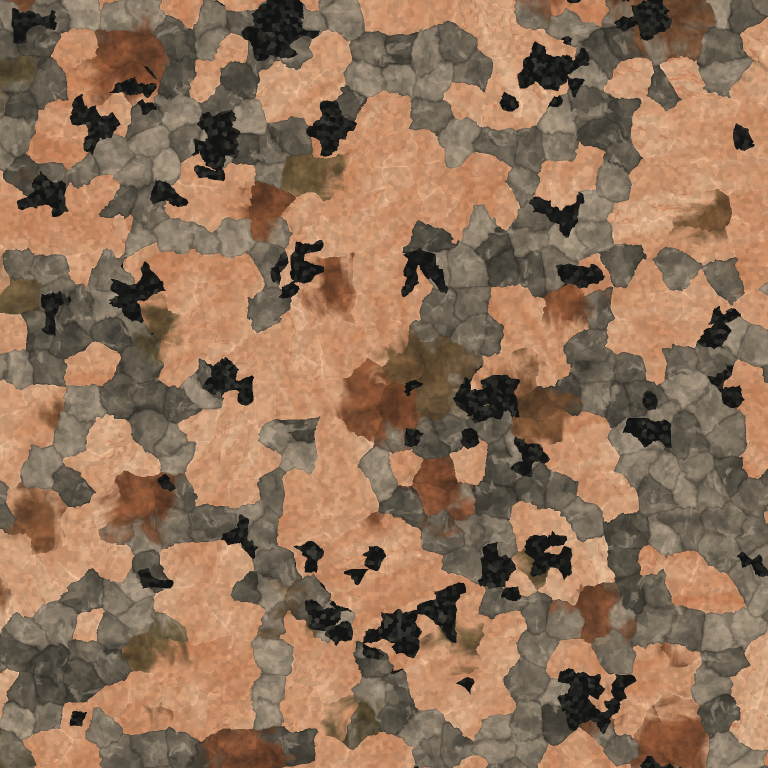
Reproduce this texture procedurally as a Shadertoy shader.

```glsl
// Polished granite: salmon feldspar, grey quartz grains, black mica clumps and brown stains.

// Feature counts across the canvas
const float CRYSTAL_FREQ = 6.5;
const float GRAIN_FREQ = 24.0;
const float MICA_FREQ = 55.0;
const float CLUMP_FREQ = 9.0;
const float STAIN_FREQ = 7.0;
const float FACET_FREQ = 64.0;
const float SPECKLE_FREQ = 170.0;

// Amounts
const float FELDSPAR_CUTOFF = 0.23;
const float MICA_CUTOFF = 0.40;
const float STAIN_CUTOFF = 0.36;
const float ROUGHNESS = 0.006;
const float SPECKLE_CONTRAST = 0.15;

// Mineral colours
const vec3 SALMON = vec3(0.75, 0.51, 0.36);
const vec3 PALE_PINK = vec3(0.83, 0.66, 0.52);
const vec3 ORANGE_VEIN = vec3(0.70, 0.38, 0.23);
const vec3 DARK_QUARTZ = vec3(0.30, 0.28, 0.24);
const vec3 LIGHT_QUARTZ = vec3(0.60, 0.54, 0.46);
const vec3 MICA = vec3(0.07, 0.075, 0.07);
const vec3 MICA_GLINT = vec3(0.26, 0.25, 0.22);
const vec3 OLIVE = vec3(0.32, 0.27, 0.17);
const vec3 RUST = vec3(0.44, 0.25, 0.15);

const float TAU = 6.2831853;
const mat2 TURN = mat2(0.8, 0.6, -0.6, 0.8);

struct Cell { vec2 centre; float id; float dist; float edge; };

vec3 hash3(vec2 p) {
    vec3 h = fract(p.xyx * vec3(0.1031, 0.1030, 0.0973));
    h += dot(h, h.yxz + 33.33);
    return fract((h.xxy + h.yzz) * h.zyx);
}

// Cellular noise: nearest centre, its random id, and the gap to the next cell
Cell cells(vec2 p) {
    Cell c = Cell(p, 0.0, 9.0, 0.0);
    float second = 9.0;
    for (int y = -1; y <= 1; y++)
    for (int x = -1; x <= 1; x++) {
        vec2 corner = floor(p) + vec2(x, y);
        vec3 h = hash3(corner + 40.0);
        vec2 centre = corner + 0.1 + 0.8 * h.xy;
        float d = distance(p, centre);
        if (d < c.dist) {
            second = c.dist;
            c.dist = d;
            c.centre = centre;
            c.id = h.z;
        } else second = min(second, d);
    }
    c.edge = second - c.dist;
    return c;
}

// Layered sines, each octave turned and bent by the one before
float waves(vec2 p) {
    float sum = 0.0, amp = 0.5;
    for (int i = 0; i < 5; i++) {
        p = TURN * p * 1.7 + vec2(1.3, 4.1);
        p += 0.6 * sin(p.yx);
        sum += amp * sin(p.x + sin(1.3 * p.y));
        amp *= 0.62;
    }
    return sum;
}

vec3 feldsparColour(vec2 p, Cell crystal, Cell grain) {
    float angle = crystal.id * TAU;
    vec2 along = mat2(cos(angle), sin(angle), -sin(angle), cos(angle)) * p;
    float streak = waves(along * vec2(18.0, 70.0));
    float cloud = waves(p * 14.0 + 5.0);
    float tone = 0.48 + 0.5 * (fract(crystal.id * 17.0) - 0.5) + 0.3 * cloud + 0.3 * streak;
    vec3 col = mix(SALMON, PALE_PINK, clamp(tone, -0.2, 1.2));
    float vein = smoothstep(0.09, 0.0, abs(streak + 0.15)) * smoothstep(0.1, 0.6, cloud);
    col = mix(col, ORANGE_VEIN, 0.55 * vein);
    float crack = smoothstep(0.07, 0.0, grain.edge) * smoothstep(-0.1, 0.5, streak);
    return col + 0.09 * crack;
}

vec3 quartzColour(vec2 p, Cell grain) {
    float facet = cells(p * FACET_FREQ).id - 0.5;
    float tone = fract(grain.id * 37.0) + 0.35 * facet + 0.25 * waves(p * 45.0);
    vec3 col = mix(DARK_QUARTZ, LIGHT_QUARTZ, clamp(tone, -0.15, 1.15));
    col *= mix(0.76, 1.0, smoothstep(0.0, 0.14, grain.edge));
    float fleck = smoothstep(0.5, 0.9, waves(p * 60.0 + 9.0));
    return mix(col, LIGHT_QUARTZ + 0.08, 0.5 * fleck);
}

vec3 granite(vec2 p) {
    vec2 rough = p + ROUGHNESS * vec2(waves(p * 40.0), waves(p * 40.0 + 17.0));
    float speckle = cells(p * SPECKLE_FREQ).id;

    // Large crystals are cut along the borders of small grains
    Cell grain = cells(rough * GRAIN_FREQ);
    vec2 grainPos = grain.centre / GRAIN_FREQ;
    Cell crystal = cells(grainPos * CRYSTAL_FREQ + 3.7);
    float score = crystal.edge + 0.7 * (crystal.id - 0.5) + 0.3 * (grain.id - 0.5);
    bool isFeldspar = score > FELDSPAR_CUTOFF;
    vec3 col = isFeldspar ? feldsparColour(rough, crystal, grain) : quartzColour(rough, grain);

    // Soft olive and rust stains
    Cell stain = cells(mix(rough, grainPos, 0.6) * STAIN_FREQ + 21.3);
    float reach = 0.6 * (stain.id - STAIN_CUTOFF) - 0.12 * waves(p * 30.0);
    float stained = smoothstep(0.08, -0.08, stain.dist - reach);
    vec3 stainColour = mix(OLIVE, RUST, smoothstep(0.2, 0.7, fract(stain.id * 29.0)));
    col = mix(col, stainColour * (1.0 + 0.3 * waves(p * 50.0)), 0.85 * stained);

    // Ragged mica clumps
    Cell flake = cells(rough * MICA_FREQ + 11.0);
    Cell clump = cells(flake.centre / MICA_FREQ * CLUMP_FREQ + 8.1);
    float radius = 0.62 * (clump.id - MICA_CUTOFF) - (isFeldspar ? 0.06 : 0.0);
    if (clump.dist + 0.25 * (flake.id - 0.5) < radius)
        col = mix(MICA, MICA_GLINT, speckle * speckle * (0.4 + 0.6 * flake.id));

    return col * (1.0 + SPECKLE_CONTRAST * (speckle - 0.5));
}

void mainImage(out vec4 fragColor, in vec2 fragCoord) {
    // Four samples per pixel smooth the grain borders
    vec3 sum = vec3(0.0);
    for (int i = 0; i < 4; i++) {
        vec2 offset = 0.5 * vec2(i % 2, i / 2) - 0.25;
        sum += granite((fragCoord + offset) / iResolution.y);
    }
    fragColor = vec4(sum / 4.0, 1.0);
}
```
